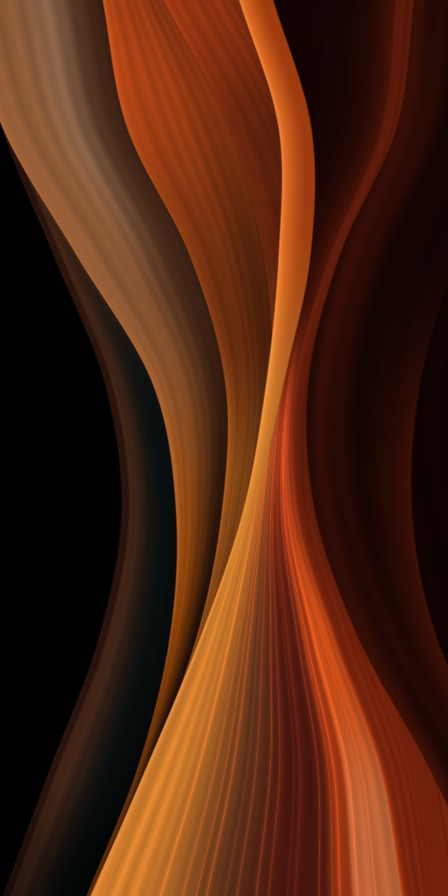
This background is drawn by a Shadertoy shader. Its source:

```glsl
#define STRANDS 15
#define STRAND_WIDTH 0.0028
#define STRAND_GLOW 0.30
#define RIM_WIDTH 0.007
#define SHADOW_WIDTH 0.07
#define SILK 0.22
#define GOLD vec3(0.86, 0.51, 0.18)
#define RUST vec3(0.68, 0.26, 0.08)
#define EMBER vec3(0.45, 0.13, 0.045)
#define PEACH vec3(0.70, 0.37, 0.21)
#define TEAL vec3(0.045, 0.07, 0.07)
#define NIGHT vec3(0.045, 0.008, 0.006)

float hash(vec2 p) {
    return fract(sin(dot(p, vec2(127.1, 311.7))) * 43758.5);
}

float corner(vec2 cell, vec2 p) {
    float a = 6.2832 * hash(cell);
    return dot(vec2(cos(a), sin(a)), p - cell);
}

float gradientNoise(vec2 p) {
    vec2 c = floor(p), f = p - c;
    vec2 w = f * f * f * (f * (f * 6.0 - 15.0) + 10.0);
    vec2 e = vec2(1.0, 0.0);
    return mix(mix(corner(c, p), corner(c + e.xy, p), w.x),
               mix(corner(c + e.yx, p), corner(c + e.xx, p), w.x), w.y);
}

// Silky streaks that run along a ribbon
float silk(float across, float t) {
    return 1.0 + SILK * gradientNoise(vec2(across * 11.0, t * 2.0));
}

// Smooth curve through eight evenly spaced heights, top to bottom
float curve(float t, vec4 a, vec4 b) {
    float k[10] = float[](2.0 * a.x - a.y, a.x, a.y, a.z, a.w,
                          b.x, b.y, b.z, b.w, 2.0 * b.w - b.z);
    float s = clamp(t, 0.0, 0.9999) * 7.0;
    int i = int(s);
    float f = fract(s);
    float p = k[i], q = k[i + 1], r = k[i + 2], v = k[i + 3];
    return q + 0.5 * f * (r - p + f * (2.0 * p - 5.0 * q + 4.0 * r - v
             + f * (3.0 * (q - r) + v - p)));
}

// Lays a sheet right of an edge, with a shadow cast to the left
vec3 layer(vec3 back, vec3 front, float d, float shadow) {
    float aa = 1.2 / iResolution.x;
    back *= 1.0 - shadow * exp(min(d, 0.0) / SHADOW_WIDTH);
    return mix(back, front, smoothstep(-aa, aa, d));
}

float rim(float d) {
    return exp(-abs(d) / RIM_WIDTH);
}

void mainImage(out vec4 fragColor, in vec2 fragCoord) {
    vec2 uv = fragCoord / iResolution.xy;
    float x = uv.x, t = 1.0 - uv.y;

    // Signed distances from the ribbon edges, left to right
    float fin   = x - curve(t, vec4(-.05, .005, .120, .234), vec4(.271, .219, .112, .006));
    float sand  = x - curve(t, vec4(-.08, .006, .172, .341), vec4(.393, .378, .307, .193));
    float rust  = x - curve(t, vec4(.229, .284, .424, .503), vec4(.495, .437, .330, .200));
    float inner = x - curve(t, vec4(.365, .513, .589, .607), vec4(.560, .480, .360, .220));
    float gold  = x - curve(t, vec4(.534, .622, .622, .594), vec4(.542, .445, .326, .203));
    float gap   = x - curve(t, vec4(.610, .695, .693, .633), vec4(.570, .516, .443, .390));
    float band  = x - curve(t, vec4(.885, .852, .735, .659), vec4(.659, .745, .849, .898));
    float outer = x - curve(t, vec4(.925, .885, .758, .688), vec4(.703, .802, .958, 1.09));
    float hole  = x - curve(t, vec4(1.25, 1.12, 1.016, .935), vec4(.917, .974, 1.12, 1.30));

    // Dark fin on the left
    float u = clamp(fin / max(fin - sand, 0.02), 0.0, 1.0);
    vec3 finColor = mix(vec3(.29, .16, .10), TEAL, smoothstep(0.1, 0.75, u) * smoothstep(0.22, 0.48, t));
    finColor = mix(finColor, vec3(.13, .05, .03), 0.75 * (1.0 - smoothstep(0.012, 0.022, fin)));
    finColor *= mix(1.0, 0.65, smoothstep(0.85, 1.0, t)) * silk(u, t);
    vec3 col = layer(vec3(0.0), finColor, fin, 0.0);

    // Sand ribbon that warms toward the bottom
    u = clamp(sand / max(sand - rust, 0.02), 0.0, 1.0);
    float low = smoothstep(0.3, 0.72, t);
    vec3 sandColor = mix(vec3(.54, .34, .20), vec3(.78, .36, .05), low);
    sandColor = mix(sandColor, vec3(.25, .12, .07), smoothstep(0.25, 1.0, u) * mix(0.65, 0.9, low));
    sandColor += vec3(.10, .12, .12) * exp(-pow((u - 0.6) / 0.2, 2.0)) * (1.0 - smoothstep(0.15, 0.36, t));
    sandColor = sandColor * silk(u, t) + vec3(.22, .11, .03) * rim(sand);
    col = layer(col, sandColor, sand, 0.15);

    // Two rust folds
    u = clamp(rust / max(rust - inner, 0.02), 0.0, 1.0);
    vec3 rustColor = mix(RUST, vec3(.45, .19, .06), smoothstep(0.05, 0.32, t));
    rustColor = mix(rustColor, vec3(.70, .37, .11), smoothstep(0.36, 0.56, t));
    rustColor = rustColor * silk(u, t) + vec3(.22, .11, .03) * rim(rust);
    col = layer(col, rustColor, rust, 0.45);
    vec3 innerColor = mix(vec3(.60, .21, .07), vec3(.40, .14, .05), smoothstep(0.0, 0.16, t));
    innerColor = mix(innerColor, vec3(.66, .34, .10), smoothstep(0.26, 0.52, t));
    col = layer(col, innerColor * silk(inner * 5.0, t) + vec3(.10, .04, .01) * rim(inner), inner, 0.3);

    // Fan of strands that opens below the neck
    float spread = max(gold - band, 0.03);
    u = clamp(gold / spread, 0.0, 1.0);
    vec3 fan = mix(GOLD * 0.95, vec3(.30, .16, .09), smoothstep(0.10, 0.47, u));
    fan = mix(fan, vec3(.26, .075, .055), smoothstep(0.42, 0.62, u));
    fan = mix(fan, vec3(.50, .17, .06), smoothstep(0.74, 0.80, u) * smoothstep(0.45, 0.8, t));
    fan = mix(fan, mix(RUST, PEACH, smoothstep(0.75, 0.92, t)), smoothstep(0.83, 0.85, u) * smoothstep(0.5, 0.75, t));
    fan *= silk(u * 3.0, t);
    for (int i = 0; i < STRANDS; i++) {
        float id = float(i);
        float place = 0.22 + 0.72 * (id + 0.7 * hash(vec2(id, 3.0))) / float(STRANDS);
        float d = (u - place) * spread;
        float line = exp(-abs(d) / STRAND_WIDTH) + 0.25 * step(0.0, d) * exp(-d / 0.025);
        fan += RUST * STRAND_GLOW * line * (0.4 + 0.8 * hash(vec2(id, 8.0)));
    }

    // Bright ribbon that melts into the fan
    u = clamp(gold / max(gold - gap, 0.02), 0.0, 1.0);
    vec3 goldColor = mix(vec3(.80, .37, .11), vec3(.62, .23, .06), smoothstep(0.1, 0.8, u));
    goldColor = mix(goldColor, GOLD * mix(1.0, 0.85, u), smoothstep(0.22, 0.5, t));
    goldColor = mix(goldColor, fan, smoothstep(0.5, 0.68, t));
    goldColor += vec3(.22, .19, .11) * rim(gold) * (1.0 - 0.5 * smoothstep(0.3, 0.6, t));
    col = layer(col, goldColor, gold, 0.2);

    // Dark gap above, strands below
    vec3 gapColor = NIGHT * 1.5 * silk(band * 6.0, t) + EMBER * 0.5 * exp(min(band, 0.0) / 0.05);
    gapColor = mix(gapColor, fan, smoothstep(0.32, 0.52, t));
    col = layer(col, gapColor, gap, 0.0);

    // Red band and its lit edge
    vec3 bandColor = EMBER * mix(0.75, 1.0, smoothstep(0.4, 0.8, t)) * silk(band * 9.0, t);
    bandColor += vec3(.30, .12, .04) * rim(band) * smoothstep(0.2, 0.6, t);
    col = layer(col, bandColor, band, 0.0);

    // Night side with faint folds and a red-rimmed hollow
    float folds = 0.65 + 0.9 * gradientNoise(vec2(outer * 22.0, t * 1.5));
    vec3 night = NIGHT * (0.5 + folds) + EMBER * 0.5 * folds * exp(-max(outer, 0.0) / 0.07);
    float glow = exp(min(hole, 0.0) / 0.06) * smoothstep(0.25, 0.55, t);
    night += EMBER * 0.38 * glow * (1.0 - smoothstep(0.0, 0.006, hole));
    col = layer(col, night, outer, 0.0);

    fragColor = vec4(clamp(col, 0.0, 1.0), 1.0);
}
```
